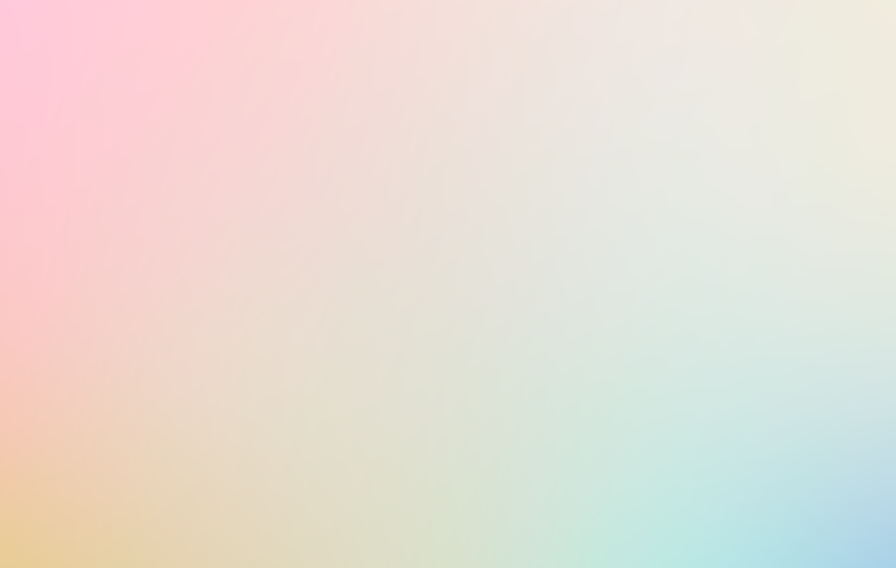
Write a WebGL 2 fragment shader that draws this background.

```glsl
#version 300 es
precision highp float;

uniform vec2 u_resolution;
out vec4 fragColor;

vec2 hashGradient(vec2 cell) {
    float angle = 6.2832 * fract(sin(dot(cell, vec2(127.1, 311.7))) * 43758.5);
    return vec2(cos(angle), sin(angle));
}

float gradientNoise(vec2 p) {
    vec2 cell = floor(p), f = fract(p);
    vec2 blend = f * f * f * (f * (f * 6.0 - 15.0) + 10.0);
    vec2 e = vec2(0.0, 1.0);
    float low = mix(dot(hashGradient(cell), f),
                    dot(hashGradient(cell + e.yx), f - e.yx), blend.x);
    float high = mix(dot(hashGradient(cell + e.xy), f - e.xy),
                     dot(hashGradient(cell + e.yy), f - e.yy), blend.x);
    return mix(low, high, blend.y);
}

// Catmull-Rom segment from b to c
vec3 spline(vec3 a, vec3 b, vec3 c, vec3 d, float t) {
    return b + 0.5 * t * (c - a + t * (2.0 * a - 5.0 * b + 4.0 * c - d
             + t * (3.0 * (b - c) + d - a)));
}

// Smooth horizontal gradient through five evenly spaced colours
vec3 band(float x, vec3 c0, vec3 c1, vec3 c2, vec3 c3, vec3 c4) {
    vec3 stops[7] = vec3[7](2.0 * c0 - c1, c0, c1, c2, c3, c4, 2.0 * c4 - c3);
    float s = clamp(x, 0.0, 1.0) * 4.0;
    int i = min(int(s), 3);
    return spline(stops[i], stops[i + 1], stops[i + 2], stops[i + 3], s - float(i));
}

// Smooth vertical gradient through four evenly spaced colours
vec3 stack(float y, vec3 c0, vec3 c1, vec3 c2, vec3 c3) {
    vec3 stops[6] = vec3[6](2.0 * c0 - c1, c0, c1, c2, c3, 2.0 * c3 - c2);
    float s = clamp(y, 0.0, 1.0) * 3.0;
    int i = min(int(s), 2);
    return spline(stops[i], stops[i + 1], stops[i + 2], stops[i + 3], s - float(i));
}

void main() {
    vec2 uv = gl_FragCoord.xy / u_resolution;

    // Pastel bands, from gold and blue below to pink and cream above
    vec3 bottom = band(uv.x, vec3(0.91, 0.80, 0.58), vec3(0.89, 0.835, 0.715),
                       vec3(0.85, 0.88, 0.80), vec3(0.735, 0.91, 0.89), vec3(0.66, 0.82, 0.91));
    vec3 lower = band(uv.x, vec3(0.975, 0.785, 0.74), vec3(0.92, 0.855, 0.795),
                      vec3(0.88, 0.885, 0.835), vec3(0.84, 0.91, 0.885), vec3(0.83, 0.90, 0.89));
    vec3 upper = band(uv.x, vec3(1.0, 0.785, 0.815), vec3(0.965, 0.835, 0.825),
                      vec3(0.92, 0.88, 0.85), vec3(0.905, 0.915, 0.89), vec3(0.925, 0.92, 0.875));
    vec3 top = band(uv.x, vec3(1.0, 0.79, 0.86), vec3(1.0, 0.82, 0.835),
                    vec3(0.96, 0.875, 0.855), vec3(0.94, 0.91, 0.885), vec3(0.94, 0.925, 0.87));
    vec3 color = stack(uv.y, bottom, lower, upper, top);

    // Faint slanted streaks
    vec2 streak = vec2(uv.x * 18.0 - uv.y * 4.0, uv.y * 5.0);
    color += gradientNoise(streak) * vec3(0.008, -0.004, 0.006);

    fragColor = vec4(clamp(color, 0.0, 1.0), 1.0);
}
```
